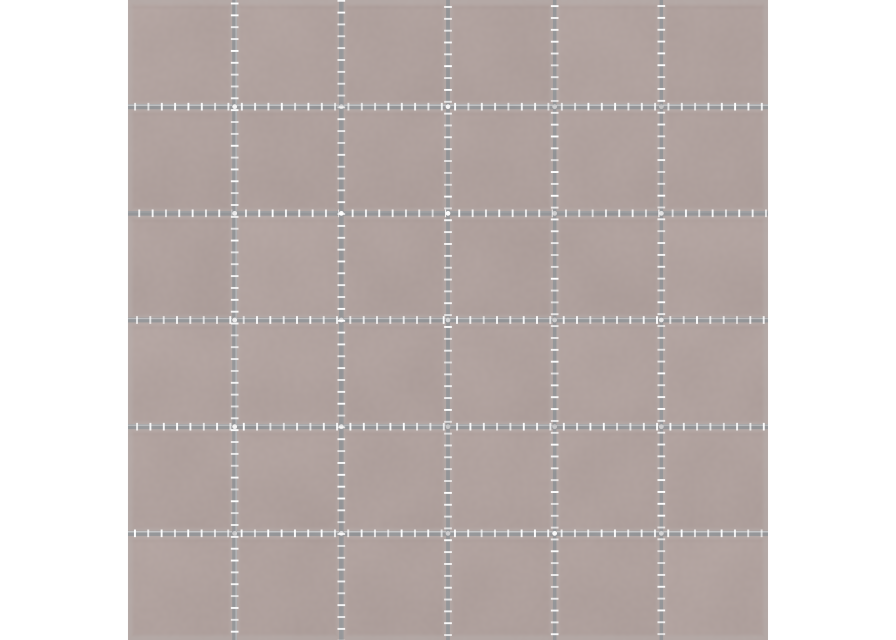
This texture is drawn by a Shadertoy shader. Its source:

```glsl
// Square sheet of matte mauve mosaic tiles on white, with grey joints crossed by white mesh threads.
#define TILES 6.0
#define JOINT_HALF 0.021
#define THREAD_HALF 0.009
#define THREAD_REACH 0.036
#define THREADS vec2(9.0, 8.0)   // per tile: on upright joints, on level joints
#define TILE_COLOR vec3(0.690, 0.632, 0.618)
#define JOINT_COLOR vec3(0.585, 0.590, 0.600)
#define RIM_COLOR vec3(0.715, 0.680, 0.670)
#define WHITE vec3(1.0)
#define MOTTLE 0.016
#define TILE_VARIATION 0.012

float hash(vec2 p) {
    vec3 q = fract(vec3(p.xyx) * vec3(0.1031, 0.1030, 0.0973));
    q += dot(q, q.yzx + 33.33);
    return fract((q.x + q.y) * q.z);
}

// Gradient at a lattice point, wrapping with the given period
vec2 gradientAt(vec2 cell, float period) {
    float angle = 6.28318 * hash(mod(cell, period) + 17.0);
    return vec2(cos(angle), sin(angle));
}

float gradientNoise(vec2 p, float period) {
    vec2 i = floor(p), f = fract(p);
    vec2 u = f * f * f * (f * (f * 6.0 - 15.0) + 10.0);
    vec2 e = vec2(0.0, 1.0);
    float a = dot(gradientAt(i, period), f);
    float b = dot(gradientAt(i + e.yx, period), f - e.yx);
    float c = dot(gradientAt(i + e.xy, period), f - e.xy);
    float d = dot(gradientAt(i + e.yy, period), f - e.yy);
    return mix(mix(a, b, u.x), mix(c, d, u.x), u.y);
}

// Smooth coverage of a band around zero
float band(float dist, float halfWidth, float aa) {
    return 1.0 - smoothstep(halfWidth - aa, halfWidth + aa, abs(dist));
}

// Tile face: soft shading, faint mottling, pale rim
vec3 tileFace(vec2 p) {
    vec2 f = fract(p);
    float tone = (hash(floor(p) + 5.0) - 0.5) * TILE_VARIATION;
    tone += MOTTLE * gradientNoise(p * 2.0, TILES * 2.0);
    tone += 0.5 * MOTTLE * gradientNoise(p * 16.0, TILES * 16.0);
    tone += 0.012 * (f.y - 0.5) - 0.008 * (f.x - 0.5);
    vec2 edge = min(f, 1.0 - f);
    float rim = 1.0 - smoothstep(0.02, 0.07, min(edge.x, edge.y));
    float bevel = band(f.y - 0.93, 0.012, 0.02);
    return mix(TILE_COLOR + tone - 0.012 * bevel, RIM_COLOR, 0.55 * rim);
}

// One family of joints: "across" is normal to the joint, "along" follows it
vec3 addJoint(vec3 color, float across, float along, float threads, float axis, float aa) {
    float id = round(across);
    float inside = step(0.5, id) * step(id, TILES - 0.5);
    float d = across - id;
    float wear = hash(vec2(id, axis + 41.0));
    float halfWidth = JOINT_HALF * mix(0.8, 1.15, wear);
    vec3 grout = JOINT_COLOR + 0.03 * gradientNoise(vec2(along * 3.0, id), TILES * 3.0);
    color = mix(color, grout, inside * band(d, halfWidth, aa));

    // Pale glue line along one side, strongest on worn joints
    float glue = band(d - 0.6 * halfWidth, 0.006, aa);
    color = mix(color, WHITE, inside * glue * 0.5 * smoothstep(0.5, 1.0, wear));

    // Mesh threads, shifted a little on each joint
    float s = along * threads + wear;
    float strength = mix(0.65, 1.0, hash(vec2(mod(floor(s), TILES * threads), id + 9.0 * axis)));
    float t = (fract(s) - 0.5) / threads;
    float thread = band(t, THREAD_HALF, aa) * band(d, THREAD_REACH, aa);
    return mix(color, WHITE, inside * thread * strength);
}

void mainImage(out vec4 fragColor, in vec2 fragCoord) {
    // Tile units on a centred square sheet as tall as the canvas
    vec2 p = ((fragCoord - 0.5 * iResolution.xy) / iResolution.y + 0.5) * TILES;
    float aa = 0.6 * TILES / iResolution.y;

    vec3 color = tileFace(p);
    color = addJoint(color, p.y, p.x, THREADS.y, 1.0, aa);
    color = addJoint(color, p.x, p.y, THREADS.x, 0.0, aa);

    // Small white knots where inner joints cross
    vec2 corner = round(p);
    float inner = step(0.5, min(corner.x, corner.y)) * step(max(corner.x, corner.y), TILES - 0.5);
    float knot = band(length(p - corner), 0.022, aa);
    color = mix(color, WHITE, inner * knot * mix(0.4, 1.0, hash(corner + 3.0)));

    // White ground beside the sheet
    float sheet = band(p.x - 0.5 * TILES, 0.5 * TILES, aa);
    fragColor = vec4(mix(WHITE, color, sheet), 1.0);
}
```
